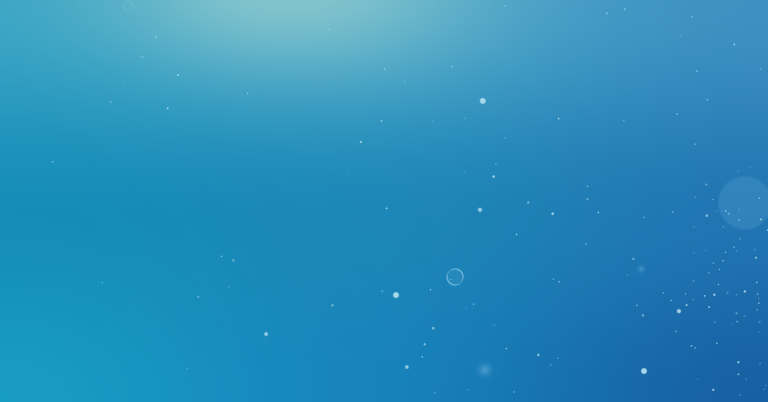
A WebGL 1 fragment shader for this background:

```glsl
precision highp float;

uniform vec2 u_resolution;

const vec3 SPECK_COLOR = vec3(0.72, 0.89, 0.94);
const vec3 HAZE_COLOR = vec3(0.36, 0.66, 0.84);
const vec3 SUN_COLOR = vec3(0.58, 0.80, 0.81);

vec3 hash3(vec2 p) {
  vec3 q = fract(p.xyx * vec3(0.1031, 0.1030, 0.0973));
  q += dot(q, q.yxz + 33.33);
  return fract((q.xxy + q.yzz) * q.zyx);
}

float disc(vec2 p, vec2 center, float radius, float blur) {
  return 1.0 - smoothstep(radius - blur, radius + blur, length(p - center));
}

float glow(vec2 p, vec2 center, vec2 size) {
  vec2 d = (p - center) / size;
  return exp(-dot(d, d));
}

// Thin rim, brighter on its lower left and upper right
float bubble(vec2 p, vec2 center, float radius, float pixel) {
  vec2 d = p - center;
  float dist = length(d);
  float rim = 1.0 - smoothstep(0.0, max(radius * 0.16, pixel), abs(dist - radius));
  float facing = abs(dot(d / max(dist, 0.0001), vec2(0.7071)));
  float body = disc(p, center, radius, pixel);
  return rim * mix(0.15, 0.55, facing) + body * 0.07;
}

vec3 threeStops(vec3 a, vec3 b, vec3 c, float t) {
  return mix(mix(a, b, smoothstep(0.0, 0.55, t)), c, smoothstep(0.45, 1.0, t));
}

vec3 water(vec2 uv) {
  vec3 low = threeStops(vec3(0.09, 0.61, 0.77), vec3(0.09, 0.51, 0.73),
                        vec3(0.09, 0.38, 0.64), uv.x);
  vec3 middle = threeStops(vec3(0.08, 0.55, 0.72), vec3(0.11, 0.53, 0.72),
                           vec3(0.13, 0.46, 0.70), uv.x);
  vec3 high = threeStops(vec3(0.22, 0.64, 0.77), vec3(0.27, 0.64, 0.78),
                         vec3(0.24, 0.57, 0.76), uv.x);
  vec3 color = mix(low, middle, smoothstep(0.0, 0.5, uv.y));
  return mix(color, high, smoothstep(0.45, 1.0, uv.y));
}

// Specks crowd toward the right side and its lower edge
float crowding(vec2 p, float fineness) {
  float spread = mix(0.10, 0.36, smoothstep(0.3, 1.9, p.x));
  float cluster = glow(p, vec2(1.87, 0.33), vec2(0.17, 0.20));
  return mix(spread, cluster * 0.55, fineness);
}

float specks(vec2 p, float cellSize, float fineness, float seed, float pixel) {
  vec2 cell = floor(p / cellSize);
  vec3 place = hash3(cell + seed);
  vec3 look = hash3(cell + seed + 57.0);
  vec2 center = (cell + 0.15 + 0.7 * place.xy) * cellSize;
  float present = step(place.z, crowding((cell + 0.5) * cellSize, fineness));
  float radius = mix(0.0015, 0.0032, look.x * look.x);
  return present * disc(p, center, radius, pixel * 0.7) * mix(0.2, 0.85, look.y);
}

void main() {
  vec2 uv = gl_FragCoord.xy / u_resolution;
  vec2 p = gl_FragCoord.xy / u_resolution.y;
  float pixel = 1.0 / u_resolution.y;

  // Water and surface light
  vec3 color = water(uv);
  color = mix(color, SUN_COLOR, 0.82 * glow(p, vec2(0.72, 1.04), vec2(0.46, 0.22)));

  // Blurred distant bubbles
  float haze = 0.26 * disc(p, vec2(1.853, 0.495), 0.066, 0.004);
  haze += 0.65 * glow(p, vec2(1.206, 0.080), vec2(0.014));
  haze += 0.50 * glow(p, vec2(1.595, 0.331), vec2(0.008));
  color = mix(color, HAZE_COLOR, haze);

  // Scattered specks, from wide to fine spacing
  float light = 0.0;
  for (int i = 0; i < 3; i++) {
    float layer = float(i);
    float fineness = step(1.5, layer);
    float cellSize = mix(0.085 + 0.025 * layer, 0.026, fineness);
    light = max(light, specks(p, cellSize, fineness, 11.0 + 23.0 * layer, pixel));
  }

  // Larger near particles
  light = max(light, 0.85 * disc(p, vec2(1.201, 0.749), 0.0072, pixel));
  light = max(light, 0.90 * disc(p, vec2(0.985, 0.266), 0.0072, pixel));
  light = max(light, 0.90 * disc(p, vec2(1.602, 0.077), 0.0072, pixel));
  light = max(light, 0.85 * disc(p, vec2(1.689, 0.226), 0.0050, pixel));
  light = max(light, 0.80 * disc(p, vec2(1.194, 0.478), 0.0050, pixel));
  light = max(light, 0.80 * disc(p, vec2(0.662, 0.169), 0.0045, pixel));
  light = max(light, 0.75 * disc(p, vec2(1.012, 0.087), 0.0045, pixel));

  // Clear bubbles
  light = max(light, bubble(p, vec2(1.132, 0.311), 0.020, pixel));
  light = max(light, 0.35 * bubble(p, vec2(0.318, 0.985), 0.012, pixel));

  color = mix(color, SPECK_COLOR, light);
  gl_FragColor = vec4(color, 1.0);
}
```
